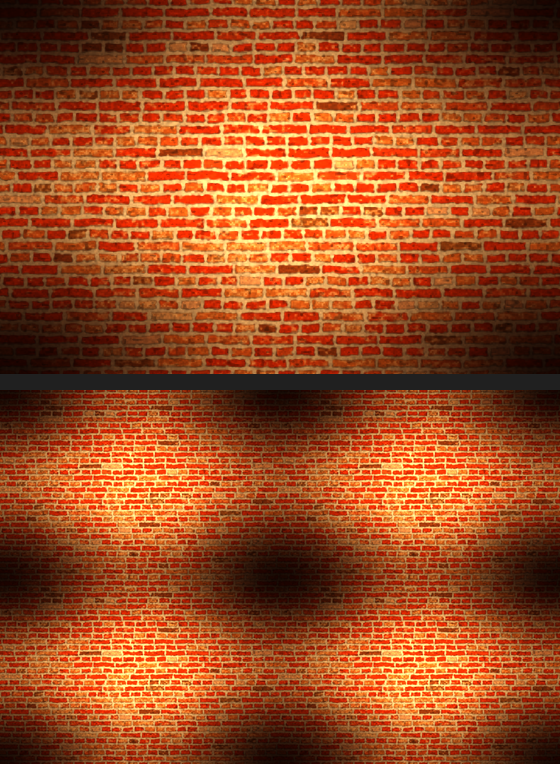
Top: one tile. Bottom: repeated 2 by 2.
A WebGL 2 fragment shader for this texture:

```glsl
#version 300 es
precision highp float;
// Weathered brick wall: courses of long bricks alternate with courses of short ones,
// each a rough rounded box with its own tint and wear, set in pale mortar.
// A periodic cosine glow lights the middle; all noise wraps, so the canvas tiles.
uniform vec2 u_resolution;
out vec4 outColor;

#define COURSES 32.0
#define LONG_BRICKS 13.0
#define SHORT_BRICKS 26.0
#define COURSE_OFFSET 0.56
#define JOINT_HALF 0.155
#define JOINT_JITTER 0.14
#define CORNER 0.10
#define ROUGHNESS 0.22
#define WEAR 0.75
#define GLOW 1.36
#define AMBIENT 0.09

const float TAU = 6.28319;
const vec3 MORTAR = vec3(0.97, 0.71, 0.41);
const vec3 RED = vec3(0.90, 0.165, 0.012);
const vec3 ORANGE = vec3(0.92, 0.42, 0.10);
const vec3 BROWN = vec3(0.52, 0.22, 0.05);
const vec3 PALE = vec3(0.95, 0.65, 0.32);

float hash(vec2 p) {
    return fract(sin(dot(p, vec2(127.1, 311.7))) * 43758.5);
}

// Value noise with a whole number of cells across the canvas.
float noise(vec2 uv, vec2 cells) {
    vec2 p = uv * cells, i = floor(p), f = fract(p);
    f = f * f * (3.0 - 2.0 * f);
    vec2 a = mod(i, cells), b = mod(i + 1.0, cells);
    return mix(mix(hash(a), hash(vec2(b.x, a.y)), f.x),
               mix(hash(vec2(a.x, b.y)), hash(b), f.x), f.y);
}

// Position of the joint that starts brick k in a course of count bricks.
float jointAt(float k, float course, float count) {
    return k + JOINT_JITTER * hash(vec2(mod(k, count), course + 40.0));
}

float roundedBox(vec2 p, vec2 halfSize, float radius) {
    vec2 q = abs(p) - halfSize + radius;
    return length(max(q, 0.0)) + min(max(q.x, q.y), 0.0) - radius;
}

void main() {
    vec2 uv = gl_FragCoord.xy / u_resolution;
    float aspect = u_resolution.x / u_resolution.y;

    // Wrapping noise from broad stains to fine grain
    float stain = noise(uv, vec2(9.0, 6.0));
    float blotch = noise(uv, vec2(84.0, 88.0));
    float grain = noise(uv, vec2(180.0, 140.0));
    float grit = noise(uv, vec2(330.0, 220.0));

    // Course and brick under this point
    float y = uv.y * COURSES + COURSE_OFFSET + 0.16 * (noise(uv, vec2(24.0, 16.0)) - 0.5);
    float course = mod(floor(y), COURSES);
    float count = mod(course, 2.0) > 0.5 ? LONG_BRICKS : SHORT_BRICKS;
    float x = uv.x * count + hash(vec2(course, 7.0));
    float k = floor(x);
    if (x < jointAt(k, course, count)) k -= 1.0;
    float left = jointAt(k, course, count);
    float right = jointAt(k + 1.0, course, count);
    vec2 id = vec2(mod(k, count), course);

    // Rough brick outline, measured in course heights
    float unit = aspect * COURSES / count;
    vec2 p = vec2((x - 0.5 * (left + right)) * unit, fract(y) - 0.5);
    vec2 halfSize = vec2(0.5 * (right - left) * unit - JOINT_HALF,
                         0.335 + 0.05 * (hash(id + 3.0) - 0.5));
    float d = roundedBox(p, halfSize, CORNER);
    d += ROUGHNESS * (0.5 * blotch + 0.5 * grain - 0.5);
    float soft = 0.045 + 0.7 * COURSES / u_resolution.y;
    float brickMask = 1.0 - smoothstep(-soft, soft, d);

    // Tint of each brick, then patches worn to a lighter clay
    float tone = hash(id + 11.0);
    vec3 brick = mix(RED, ORANGE, smoothstep(0.4, 0.9, tone) * 0.8);
    brick = mix(brick, BROWN, 0.75 * step(0.95, hash(id + 23.0)));
    brick = mix(brick, PALE, 0.75 * step(0.95, hash(id + 31.0)));
    float worn = 0.40 * blotch + 0.40 * grain + 0.3 * stain + 0.3 * (tone - 0.5);
    brick = mix(brick, mix(ORANGE, PALE, grit), WEAR * smoothstep(0.52, 0.84, worn));
    brick *= 0.76 + 0.30 * grain + 0.20 * grit;
    brick *= 1.0 - 0.30 * smoothstep(0.66, 0.95, noise(uv, vec2(130.0, 120.0)));
    brick *= 1.0 - 0.20 * smoothstep(-0.16, 0.0, d);

    // Mortar with grit, and a thin shadow below each brick
    vec3 mortar = MORTAR * (0.78 + 0.18 * grain + 0.16 * grit + 0.12 * (stain - 0.5));
    float below = smoothstep(0.1, -0.3, p.y);
    mortar *= 1.0 - 0.26 * below * (1.0 - smoothstep(0.0, 0.16, d));
    vec3 color = mix(mortar, brick, brickMask);

    // Warm glow that falls to dark corners and meets itself at the edges
    vec2 wave = 0.5 - 0.5 * cos(TAU * uv);
    float light = AMBIENT + GLOW * pow(0.5 * (wave.x + wave.y), 1.08);
    color *= pow(vec3(light), vec3(0.92, 1.10, 1.20));
    outColor = vec4(clamp(color, 0.0, 1.0), 1.0);
}
```
